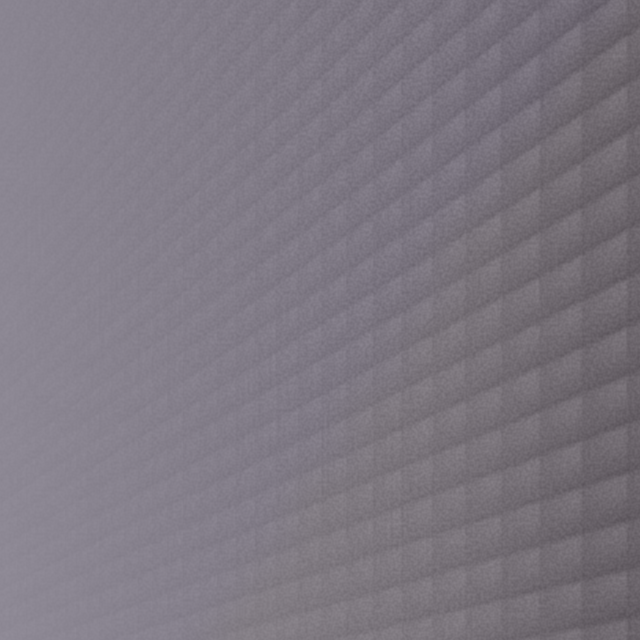
Give the GLSL for this texture, as a WebGL 1 fragment shader.

```glsl
precision highp float;
// Grey-violet quilted sheet of small pillows, receding to the left and fading into haze.

uniform vec2 u_resolution;

float hash(vec2 p) {
  return fract(sin(dot(p, vec2(127.1, 311.7))) * 43758.5453);
}

vec2 gradient(vec2 cell) {
  float angle = 6.2832 * hash(cell);
  return vec2(cos(angle), sin(angle));
}

float gradientNoise(vec2 p) {
  vec2 i = floor(p), f = fract(p);
  vec2 w = f * f * f * (f * (f * 6.0 - 15.0) + 10.0);
  float a = dot(gradient(i), f);
  float b = dot(gradient(i + vec2(1, 0)), f - vec2(1, 0));
  float c = dot(gradient(i + vec2(0, 1)), f - vec2(0, 1));
  float d = dot(gradient(i + vec2(1, 1)), f - vec2(1, 1));
  return mix(mix(a, b, w.x), mix(c, d, w.x), w.y);
}

// Perspective grid: upright columns, rows fanning out from a point at lower left.
vec2 quiltGrid(vec2 p) {
  float column = -37.0 / (p.x + 0.681) - 0.77;
  float row = 23.19 * (p.y + 0.31) / (p.x + 0.781) - 0.58;
  return vec2(column, row);
}

// Height-like shading of one pillow, brightest towards its upper right corner.
float pillow(vec2 c) {
  float rise = smoothstep(0.0, 0.75, c.y) * (1.0 - smoothstep(0.84, 1.0, c.y));
  float ramp = smoothstep(-0.1, 0.85, c.x) * (1.0 - smoothstep(0.9, 1.0, c.x));
  float rowSeam = 1.0 - smoothstep(0.0, 0.12, min(c.y, 1.0 - c.y));
  float columnSeam = 1.0 - smoothstep(0.0, 0.06, min(c.x, 1.0 - c.x));
  return rise * (0.35 + 0.65 * ramp) - 0.22 * rowSeam - 0.08 * columnSeam - 0.2;
}

void main() {
  vec2 p = gl_FragCoord.xy / u_resolution;

  // Broad light falloff from the hazy left to the dim lower right.
  vec3 color = mix(vec3(0.555, 0.536, 0.583), vec3(0.435, 0.41, 0.453), p.x);
  color -= 0.034 * smoothstep(0.65, 1.0, p.x) * (1.0 - 0.5 * p.y);
  color -= 0.016 * p.y * (1.0 - p.x);

  // The violet cast gives way to a warmer grey along a diagonal.
  float warm = smoothstep(-0.08, 0.08, p.x - 0.62 * p.y - 0.33 + 0.05 * gradientNoise(p * 9.0));
  color += warm * vec3(0.002, 0.002, -0.016);

  // Pillows grow clearer towards the right, each with its own slight tone.
  vec2 grid = quiltGrid(p);
  float contrast = 0.009 + 0.058 * pow(p.x, 1.6) - 0.005 * p.y * (1.0 - p.x);
  float tone = 0.12 * (hash(floor(grid)) - 0.5) * smoothstep(0.2, 0.9, p.x);
  color += contrast * (pillow(fract(grid)) + tone);

  // Fine cloth grain, stronger where the sheet is near, and soft mottling.
  float grain = 0.7 * gradientNoise(p * 233.0) + 0.5 * gradientNoise(p * 141.0 + 31.0);
  color += (0.02 + 0.04 * smoothstep(0.0, 0.7, p.x)) * grain;
  color += 0.006 * gradientNoise(p * 24.0);

  gl_FragColor = vec4(color, 1.0);
}
```
